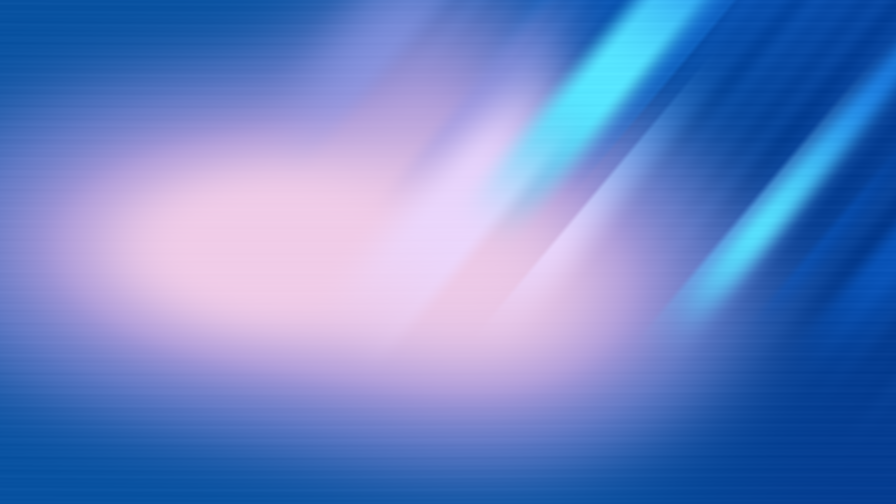
Give the GLSL for this background, as a Shadertoy shader.

```glsl
// Soft pink glow on brushed deep blue, crossed by diagonal streaks of cyan light.

const vec3 DEEP_BLUE  = vec3(0.03, 0.32, 0.63);
const vec3 NIGHT_BLUE = vec3(0.02, 0.24, 0.57);
const vec3 PERIWINKLE = vec3(0.37, 0.47, 0.77);
const vec3 LAVENDER   = vec3(0.66, 0.60, 0.85);
const vec3 PINK       = vec3(0.94, 0.80, 0.91);
const vec3 PALE_LILAC = vec3(0.92, 0.85, 1.00);
const vec3 CYAN       = vec3(0.34, 0.90, 1.00);
const vec3 AZURE      = vec3(0.12, 0.53, 0.93);
const vec3 ROYAL_BLUE = vec3(0.04, 0.36, 0.78);

// Unit vector pointing up along the streaks.
const vec2 STREAK_DIR = vec2(0.643, 0.766);

// Gaussian ellipse.
float glow(vec2 p, vec2 center, vec2 size) {
    vec2 d = (p - center) / size;
    return exp(-dot(d, d));
}

// Soft band: q = (across, along); reach = fade-in start/end, fade-out start/end.
float streak(vec2 q, vec2 band, vec2 soft, vec4 reach) {
    float across = smoothstep(band.x - soft.x, band.x + soft.x, q.x)
                 * (1.0 - smoothstep(band.y - soft.y, band.y + soft.y, q.x));
    float along = smoothstep(reach.x, reach.y, q.y)
                * (1.0 - smoothstep(reach.z, reach.w, q.y));
    return across * along;
}

// Blue to pink ramp driven by the glow strength.
vec3 glowRamp(vec3 base, float strength) {
    vec3 color = mix(base, PERIWINKLE, smoothstep(0.05, 0.42, strength));
    color = mix(color, LAVENDER, smoothstep(0.32, 0.68, strength));
    return mix(color, PINK, smoothstep(0.55, 0.95, strength));
}

// Layered sines for irregular fine lines.
float lines(float t) {
    return (sin(t) + sin(t * 1.73 + 1.3) + sin(t * 2.91 + 4.1)) / 3.0;
}

// Cyan light that turns azure toward its upper end.
vec3 lightColor(float along, float turn) {
    return mix(CYAN, AZURE, smoothstep(turn, turn + 0.42, along));
}

vec3 addStreaks(vec3 color, vec2 q) {
    // Faint violet and blue bands, upper left.
    color = mix(color, vec3(0.55, 0.62, 0.93),
                0.45 * streak(q, vec2(-0.08, 0.03), vec2(0.07, 0.025), vec4(0.85, 1.15, 1.2, 1.5)));
    color = mix(color, vec3(0.57, 0.60, 0.92),
                0.40 * streak(q, vec2(0.19, 0.28), vec2(0.02, 0.05), vec4(0.9, 1.2, 1.3, 1.6)));

    // Main streak: pale tail, then a cyan head.
    color = mix(color, PALE_LILAC,
                0.85 * streak(q, vec2(0.24, 0.395), vec2(0.05, 0.02), vec4(0.65, 1.0, 1.1, 1.45)));
    color = mix(color, lightColor(q.y, 1.42),
                streak(q, vec2(0.325, 0.437), vec2(0.03, 0.03), vec4(1.0, 1.38, 1.6, 2.1)));
    color = mix(color, AZURE,
                0.4 * streak(q, vec2(0.44, 0.475), vec2(0.02, 0.006), vec4(1.15, 1.5, 1.6, 1.9)));

    // Second streak: crisp left edge, soft right side.
    vec3 paleBlue = mix(PALE_LILAC, vec3(0.30, 0.62, 0.93), smoothstep(1.08, 1.5, q.y));
    color = mix(color, paleBlue,
                0.85 * streak(q, vec2(0.508, 0.555), vec2(0.006, 0.045), vec4(0.84, 1.12, 1.2, 1.65)));

    // Third streak, right side.
    color = mix(color, vec3(0.40, 0.74, 0.98),
                0.6 * streak(q, vec2(0.76, 0.84), vec2(0.008, 0.035), vec4(1.04, 1.3, 1.35, 1.9)));
    color = mix(color, lightColor(q.y, 1.37),
                0.9 * streak(q, vec2(0.780, 0.832), vec2(0.022, 0.026), vec4(1.12, 1.38, 1.6, 2.3)));

    // Dim blue bands beyond it.
    color = mix(color, ROYAL_BLUE,
                0.45 * streak(q, vec2(0.91, 0.94), vec2(0.01, 0.02), vec4(1.2, 1.4, 1.5, 1.8)));
    color = mix(color, ROYAL_BLUE,
                0.7 * streak(q, vec2(1.01, 1.10), vec2(0.02, 0.05), vec4(1.2, 1.5, 1.7, 2.0)));
    return color;
}

void mainImage(out vec4 fragColor, in vec2 fragCoord) {
    vec2 p = fragCoord / iResolution.y;
    vec2 q = vec2(p.x * STREAK_DIR.y - p.y * STREAK_DIR.x, dot(p, STREAK_DIR));

    // Backdrop, darker to the right, with a brighter blue top.
    vec3 color = mix(DEEP_BLUE, NIGHT_BLUE, smoothstep(1.0, 1.75, p.x));
    color = mix(color, ROYAL_BLUE, 0.6 * glow(p, vec2(1.35, 1.1), vec2(0.5, 0.25)));

    // Three overlapping glows, screened together.
    float dark = 1.0 - glow(p, vec2(0.53, 0.51), vec2(0.60, 0.31));
    dark *= 1.0 - 0.75 * glow(p, vec2(1.0, 0.41), vec2(0.42, 0.30));
    dark *= 1.0 - 0.40 * glow(p, vec2(0.86, 0.84), vec2(0.25));
    color = glowRamp(color, 1.0 - dark);

    // Diagonal shading toward the upper right, then the light itself.
    float upperRight = smoothstep(1.1, 1.6, q.y);
    color += 0.035 * upperRight * lines(q.x * 42.0) * vec3(0.5, 0.8, 1.0);
    color = addStreaks(color, q);

    // Brushed horizontal grain, strongest in the blue.
    float grain = lines(p.y * 260.0 + 0.6 * sin(p.x * 3.0));
    color += grain * mix(0.014, 0.004, smoothstep(0.2, 0.8, color.r));

    fragColor = vec4(clamp(color, 0.0, 1.0), 1.0);
}
```
